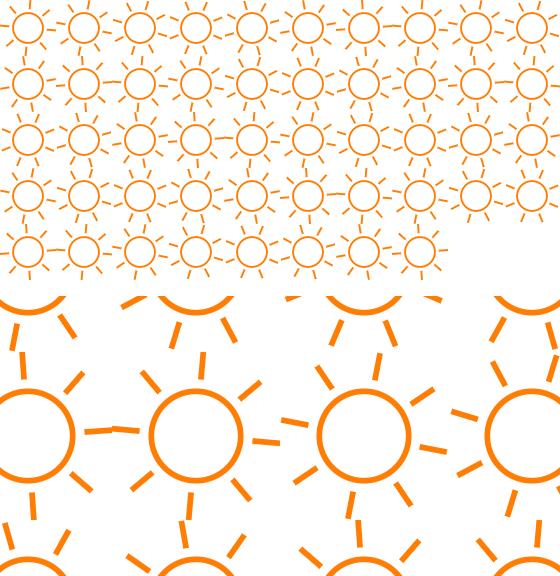
Top, the full canvas; bottom, a detail of the centre.
Give the GLSL for this pattern, as a Shadertoy shader.

```glsl
const float ROWS = 5.0;
const float COLUMNS = 10.0;
const float SUN_COUNT = 48.0;

// Lengths in cells
const float DISC_RADIUS = 0.266;
const float LINE_WIDTH = 0.034;
const float RAY_START = 0.337;
const float RAY_END = 0.502;

const float RAY_COUNT = 8.0;
const float TURN_PERIOD = 7.0;
const float TURN_ROW_SHIFT = 5.0;
const float TURN_FIRST = radians(-5.0);
const float TURN_STEP = radians(-6.0);

const vec3 PAPER = vec3(1.0);
const vec3 ORANGE = vec3(1.0, 0.49, 0.01);

const float TAU = 6.2831853;

float boxDistance(vec2 p, vec2 halfSize) {
    vec2 d = abs(p) - halfSize;
    return length(max(d, 0.0)) + min(max(d.x, d.y), 0.0);
}

float ringDistance(vec2 p) {
    return abs(length(p) - DISC_RADIUS) - 0.5 * LINE_WIDTH;
}

// Folds the plane into one sector that holds a single ray
float rayDistance(vec2 p, float turn) {
    float sector = TAU / RAY_COUNT;
    float angle = atan(p.y, p.x) - turn;
    angle = mod(angle + 0.5 * sector, sector) - 0.5 * sector;
    vec2 q = length(p) * vec2(cos(angle), sin(angle));
    vec2 halfSize = 0.5 * vec2(RAY_END - RAY_START, LINE_WIDTH);
    return boxDistance(q - vec2(0.5 * (RAY_START + RAY_END), 0.0), halfSize);
}

// Each sun turns a little further than its left neighbour
float sunTurn(vec2 cell) {
    float phase = mod(cell.x + TURN_ROW_SHIFT * cell.y, TURN_PERIOD);
    return TURN_FIRST + TURN_STEP * phase;
}

void mainImage(out vec4 fragColor, in vec2 fragCoord) {
    float pixel = ROWS / iResolution.y;
    vec2 grid = fragCoord * pixel;
    vec2 local = fract(grid) - 0.5;

    // Cells count from the top left; the last row is incomplete
    vec2 cell = vec2(floor(grid.x), ROWS - 1.0 - floor(grid.y));
    float index = cell.y * COLUMNS + cell.x;
    float present = step(index, SUN_COUNT - 0.5) * step(cell.x, COLUMNS - 0.5);

    float d = min(ringDistance(local), rayDistance(local, sunTurn(cell)));
    float ink = present * clamp(0.5 - d / pixel, 0.0, 1.0);

    fragColor = vec4(mix(PAPER, ORANGE, ink), 1.0);
}
```
